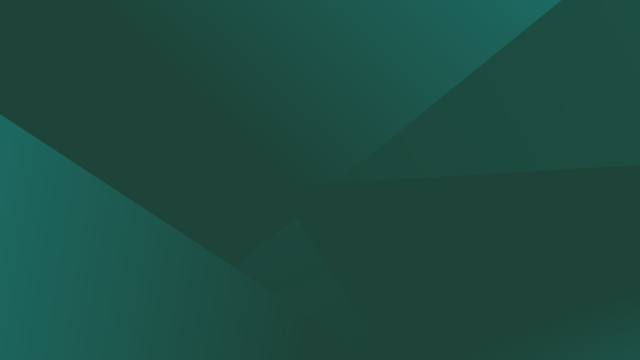
Give the GLSL for this background, as a Shadertoy shader.

```glsl
#define SHADE vec3(0.116, 0.267, 0.222)
#define TEAL vec3(0.110, 0.425, 0.395)
#define TOP_GLOW 0.95
#define LEFT_GLOW 0.90
#define RIGHT_GLOW 0.24
#define FACET_GLOW 0.09
#define CORNER_GLOW 0.30

// Signed distance to the line a-b, positive on its left
float side(vec2 p, vec2 a, vec2 b) {
    vec2 dir = normalize(b - a), d = p - a;
    return dir.x * d.y - dir.y * d.x;
}

// Antialiased half plane
float cover(float dist) {
    float aa = 0.75 / iResolution.y;
    return smoothstep(-aa, aa, dist);
}

// Linear gradient from 0 at a to 1 at b
float ramp(vec2 p, vec2 a, vec2 b) {
    vec2 axis = b - a;
    return clamp(dot(p - a, axis) / dot(axis, axis), 0.0, 1.0);
}

void mainImage(out vec4 fragColor, in vec2 fragCoord) {
    vec2 p = fragCoord / iResolution.y;

    // Fold lines
    vec2 leftTop = vec2(0.0, 0.683), leftEnd = vec2(0.648, 0.259);
    vec2 apex = vec2(0.822, 0.394);
    float aboveSeam = cover(side(p, vec2(0.833, 0.486), vec2(1.778, 0.542)));
    float leftOfFold = cover(side(p, vec2(0.9375, 0.495), vec2(1.560, 1.0)));
    float belowSlope = cover(-side(p, leftTop, leftEnd));

    // Upper planes on both sides of the diagonal fold
    float top = TOP_GLOW * ramp(p, vec2(0.278, 1.0), vec2(0.869, 1.639));
    float right = RIGHT_GLOW * mix(0.25, 1.0, ramp(p, vec2(0.85, 0.48), vec2(1.778, 1.0)));
    float glow = aboveSeam * mix(right, top, leftOfFold);

    // Left plane, fading to the right
    float left = LEFT_GLOW * (1.0 - ramp(p, leftTop, vec2(0.920, 0.536)));
    glow = max(glow, belowSlope * left);

    // Faint central facet
    float facet = cover(-side(p, leftEnd, apex)) * cover(-side(p, apex, vec2(1.03, 0.074)));
    facet *= (1.0 - belowSlope) * (1.0 - ramp(p, apex, vec2(0.97, 0.0)));
    glow = max(glow, FACET_GLOW * facet);

    // Soft sheen in the lower right corner
    float depth = -side(p, vec2(1.25, 0.016), vec2(1.778, 0.19));
    float sheen = clamp(depth / 0.16, 0.0, 1.0) * smoothstep(1.1, 1.75, p.x);
    glow = max(glow, CORNER_GLOW * sheen);

    fragColor = vec4(mix(SHADE, TEAL, glow), 1.0);
}
```
